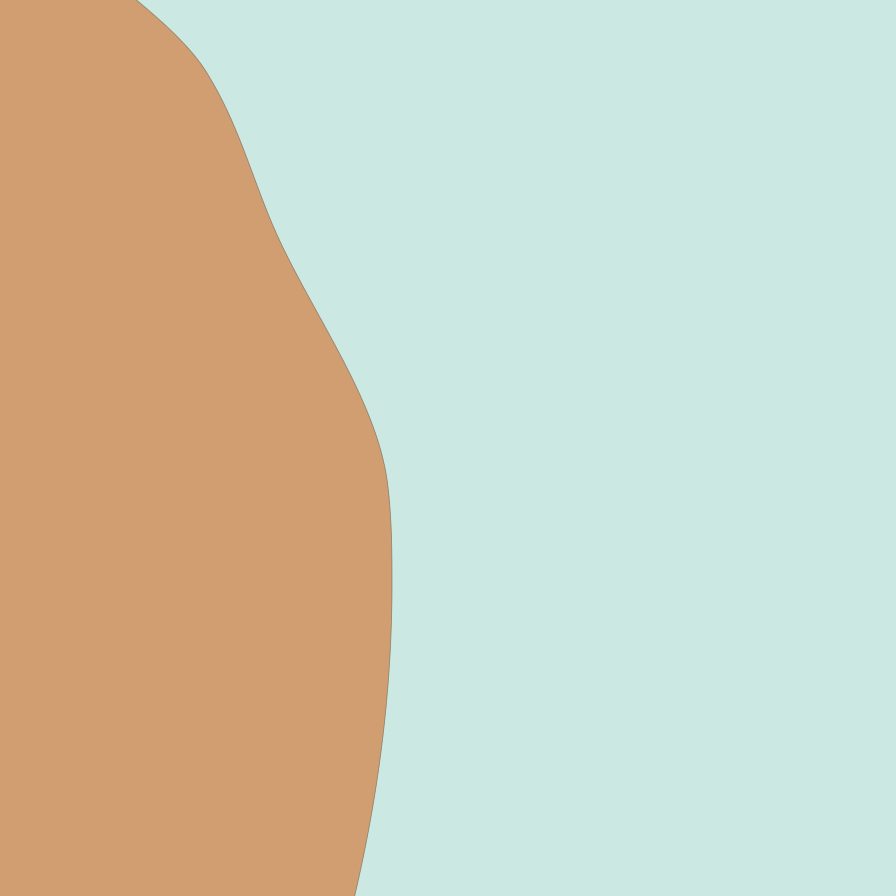
A WebGL 1 fragment shader for this background:

```glsl
precision highp float;

// A flat sand-coloured landmass on the left against a pale aqua ground.
// Its shoreline is a smooth chain of cubic Hermite spans giving x for each
// height y, with a hairline stroke along the edge.

uniform vec2 u_resolution;

const vec3 AQUA = vec3(0.800, 0.910, 0.890);
const vec3 SAND = vec3(0.820, 0.620, 0.443);
const vec3 STROKE = vec3(0.46, 0.40, 0.33);
const float STROKE_WIDTH = 0.0009;
const float STROKE_OPACITY = 0.7;

// Cubic span between two knots, each holding (height, x, slope dx/dy).
float hermite(vec3 low, vec3 high, float y) {
  float span = high.x - low.x;
  float t = (y - low.x) / span;
  float s = 1.0 - t;
  return s * s * ((1.0 + 2.0 * t) * low.y + t * span * low.z)
       + t * t * ((1.0 + 2.0 * s) * high.y - s * span * high.z);
}

// Shoreline x at height y, from the bottom knot to the top knot.
float shoreline(float y) {
  vec3 base = vec3(0.0, 0.3958, 0.235);
  vec3 bulge = vec3(0.349, 0.4375, 0.0);
  vec3 shoulder = vec3(0.4583, 0.4328, -0.12);
  vec3 waist = vec3(0.7292, 0.3132, -0.475);
  vec3 crest = vec3(0.9193, 0.2305, -0.62);
  vec3 top = vec3(1.0, 0.1523, -1.2);

  if (y < bulge.x) return hermite(base, bulge, y);
  if (y < shoulder.x) return hermite(bulge, shoulder, y);
  if (y < waist.x) return hermite(shoulder, waist, y);
  if (y < crest.x) return hermite(waist, crest, y);
  return hermite(crest, top, y);
}

// Approximate signed distance to the shoreline, negative on land.
float shoreDistance(vec2 p) {
  float stepY = 0.001;
  float slope = (shoreline(p.y + stepY) - shoreline(p.y - stepY)) / (2.0 * stepY);
  return (p.x - shoreline(p.y)) / sqrt(1.0 + slope * slope);
}

// Antialiased coverage of the region where distance is negative.
float coverage(float distance, float pixel) {
  return clamp(0.5 - distance / pixel, 0.0, 1.0);
}

void main() {
  vec2 p = gl_FragCoord.xy / u_resolution;
  float pixel = 1.0 / min(u_resolution.x, u_resolution.y);
  float d = shoreDistance(p);

  // Land fill over the ground
  vec3 color = mix(AQUA, SAND, coverage(d, pixel));

  // Hairline stroke: difference of two offset coverages
  float halfWidth = 0.5 * STROKE_WIDTH;
  float line = coverage(d - halfWidth, pixel) - coverage(d + halfWidth, pixel);
  color = mix(color, STROKE, line * STROKE_OPACITY);

  gl_FragColor = vec4(color, 1.0);
}
```
